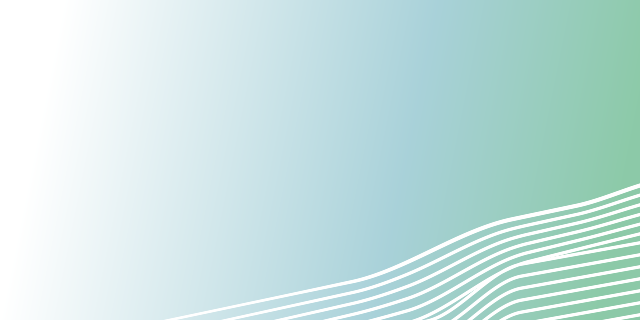
A WebGL 2 fragment shader for this background:

```glsl
#version 300 es
precision highp float;
// Slanted white-blue-green gradient with a fan of white wavy lines at lower right.

#define LEAN 0.20          // horizontal drift of the gradient per unit of height
#define BLUE_AT 1.17       // gradient position of the blue stop
#define GREEN_AT 1.86      // gradient position of the green stop
#define LINE_COUNT 13
#define UPPER_COUNT 6      // lines fanned between the crest and the fold
#define UPPER_STEP 0.208   // share of the fan covered by each upper line
#define LOWER_STEP 0.0375  // vertical gap between lower lines
#define HALF_WIDTH 0.0052

uniform vec2 u_resolution;
out vec4 fragColor;

const vec3 WHITE = vec3(1.0);
const vec3 BLUE = vec3(0.66, 0.82, 0.85);
const vec3 GREEN = vec3(0.55, 0.79, 0.66);

// Three guide curves: a straight slope plus a smooth rise.
float crest(float x) {
    return 0.21 * (x - 0.53) + 0.09 * smoothstep(1.1, 1.6, x)
         + 0.025 * smoothstep(1.8, 2.06, x);
}

float fold(float x) {
    return 0.25 * (x - 1.28) + 0.095 * smoothstep(1.27, 1.65, x);
}

float lowerWave(float x) {
    return 0.18 * (x - 1.354) + 0.125 * smoothstep(1.33, 1.63, x);
}

// Height of one line: fanned above the fold, evenly stacked below it.
float lineHeight(int index, float x) {
    if (index < UPPER_COUNT) {
        return mix(crest(x), fold(x), float(index) * UPPER_STEP);
    }
    return lowerWave(x) - float(index - UPPER_COUNT) * LOWER_STEP;
}

// Coverage of one line, with its width measured across the slope.
float lineCoverage(int index, vec2 p, float pixel) {
    const float STEP = 0.004;
    float height = lineHeight(index, p.x);
    float slope = (lineHeight(index, p.x + STEP) - lineHeight(index, p.x - STEP)) / (2.0 * STEP);
    float dist = abs(p.y - height) / sqrt(1.0 + slope * slope);
    float halfWidth = HALF_WIDTH * mix(0.8, 1.0, smoothstep(0.6, 1.3, p.x));
    if (index == 0) halfWidth *= 1.0 + 0.25 * smoothstep(0.9, 1.4, p.x);
    return 1.0 - smoothstep(-0.5 * pixel, 0.5 * pixel, dist - halfWidth);
}

vec3 background(vec2 p) {
    float t = p.x - LEAN * p.y;
    vec3 color = mix(WHITE, BLUE, clamp(t / BLUE_AT, 0.0, 1.0));
    return mix(color, GREEN, clamp((t - BLUE_AT) / (GREEN_AT - BLUE_AT), 0.0, 1.0));
}

void main() {
    // Canvas height is one unit; x runs from 0 to 2 on a 2:1 canvas.
    vec2 p = gl_FragCoord.xy / u_resolution.y;
    float pixel = 1.0 / u_resolution.y;

    float ink = 0.0;
    for (int i = 0; i < LINE_COUNT; i++) {
        ink = max(ink, lineCoverage(i, p, pixel));
    }
    fragColor = vec4(mix(background(p), WHITE, ink), 1.0);
}
```
